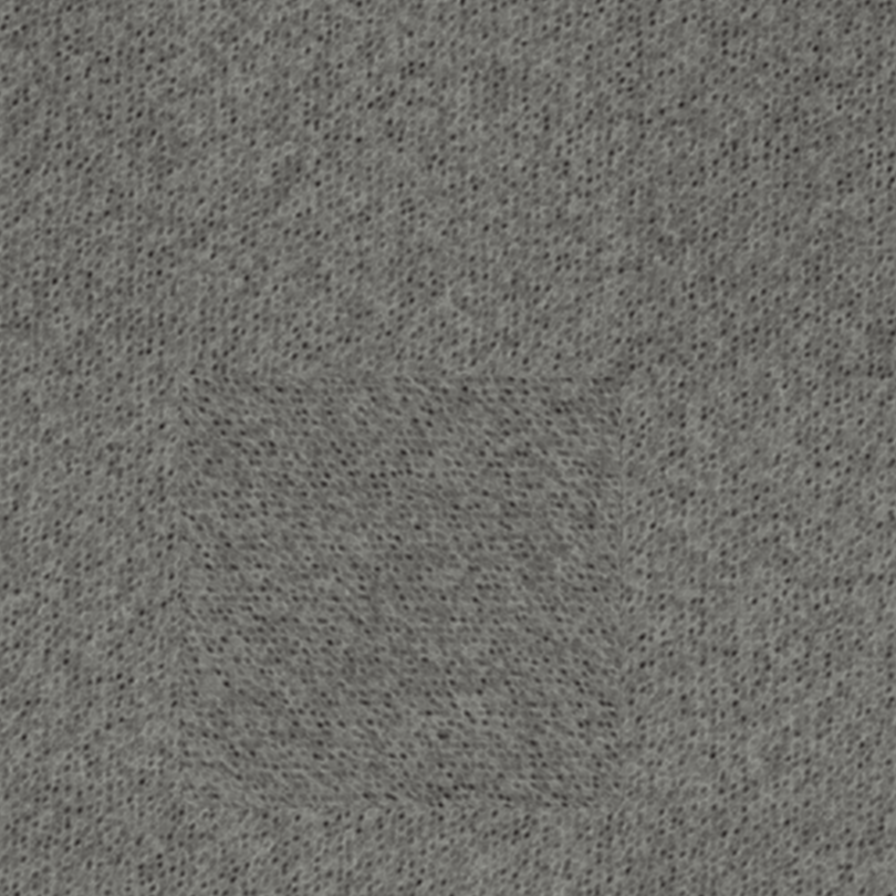
Give the GLSL for this texture, as a WebGL 1 fragment shader.

```glsl
precision highp float;
// Grey loop-pile carpet tiles: jittered columns of small dark pits between
// slanted yarn loops, with stretched noise as fibres. The central tile is laid
// a quarter turn round, and tiles alternate slightly in tone.

uniform vec2 u_resolution;

const vec3 YARN_DARK = vec3(0.300, 0.291, 0.279);
const vec3 YARN_LIGHT = vec3(0.490, 0.490, 0.470);
const float DARK_LEVEL = 0.30;      // shade values of the two yarn colours
const float LIGHT_LEVEL = 0.49;

const vec2 TILE_MIN = vec2(0.203, 0.099);   // corners of the central tile
const vec2 TILE_MAX = vec2(0.693, 0.581);
const float SEAM_SOFTNESS = 0.004;
const float TILE_TONE = 0.007;

const float BASE_SHADE = 0.433;
const float LEAN = 0.92;            // slant of the loops, in radians
const float STITCHES = 86.0;        // stitches across the canvas
const vec2 PIT_SIZE = vec2(0.23, 0.32);     // across and along, in stitches
const vec2 PIT_JITTER = vec2(0.45, 0.65);
const float PIT_DEPTH_MIN = 0.030;
const float PIT_DEPTH_RANGE = 0.190;
const float RIM_LIGHT = 0.024;
const vec2 FIBRE_SCALE = vec2(185.0, 92.0);
const float FIBRE_CONTRAST = 0.135;
const float GRAIN_SCALE = 250.0;
const float GRAIN_CONTRAST = 0.085;
const float DAYLIGHT_FALLOFF = 0.012;

vec3 hash3(vec2 cell) {
  vec3 h = fract(cell.xyx * vec3(0.1031, 0.1030, 0.0973));
  h += dot(h, h.yxz + 33.33);
  return fract((h.xxy + h.yzz) * h.zyx);
}

float valueNoise(vec2 p) {
  vec2 cell = floor(p);
  vec2 f = fract(p);
  f = f * f * (3.0 - 2.0 * f);
  float low = mix(hash3(cell).x, hash3(cell + vec2(1.0, 0.0)).x, f.x);
  float high = mix(hash3(cell + vec2(0.0, 1.0)).x, hash3(cell + 1.0).x, f.x);
  return mix(low, high, f.y);
}

// Coordinates across and along the slant of the loops
vec2 toLean(vec2 p) {
  vec2 along = vec2(cos(LEAN), sin(LEAN));
  return vec2(dot(p, vec2(along.y, -along.x)), dot(p, along));
}

// Dark pits with faint light rims, in columns staggered by half a stitch
float pits(vec2 p) {
  vec2 q = p * STITCHES;
  float column = floor(q.x);
  float relief = 0.0;
  for (int i = -1; i <= 1; i++) {
    float x = column + float(i);
    float stagger = 0.5 * mod(x, 2.0);
    float row = floor(q.y - stagger);
    for (int j = -1; j <= 1; j++) {
      vec2 cell = vec2(x, row + float(j));
      vec3 rnd = hash3(cell + 17.0);
      vec2 centre = cell + vec2(0.5, 0.5 + stagger) + (rnd.xy - 0.5) * PIT_JITTER;
      float d = length(toLean(q - centre) / PIT_SIZE);
      float depth = PIT_DEPTH_MIN + PIT_DEPTH_RANGE * rnd.z * rnd.z;
      float rim = d - 1.8;
      relief += RIM_LIGHT * exp(-3.0 * rim * rim) - depth * exp(-d * d);
    }
  }
  return relief;
}

// Brightness of the pile in one laying direction
float pile(vec2 p) {
  float fibre = valueNoise(toLean(p) * FIBRE_SCALE + 40.0) - 0.5;
  float grain = valueNoise(p * GRAIN_SCALE + 9.0) - 0.5;
  return pits(p) + FIBRE_CONTRAST * fibre + GRAIN_CONTRAST * grain;
}

void main() {
  vec2 p = gl_FragCoord.xy / u_resolution;

  // Soft masks of the tile column and row, joined for the central tile
  vec2 inside = smoothstep(TILE_MIN - SEAM_SOFTNESS, TILE_MIN + SEAM_SOFTNESS, p)
    * (1.0 - smoothstep(TILE_MAX - SEAM_SOFTNESS, TILE_MAX + SEAM_SOFTNESS, p));
  float turned = inside.x * inside.y;
  float checker = (2.0 * inside.x - 1.0) * (2.0 * inside.y - 1.0);

  float shade = BASE_SHADE - TILE_TONE * checker;
  shade += mix(pile(p), pile(vec2(p.y, 2.0 - p.x)), turned);

  // Daylight: a little dimmer towards the top
  shade += DAYLIGHT_FALLOFF * (0.5 - p.y);

  float level = (shade - DARK_LEVEL) / (LIGHT_LEVEL - DARK_LEVEL);
  gl_FragColor = vec4(clamp(mix(YARN_DARK, YARN_LIGHT, level), 0.0, 1.0), 1.0);
}
```
